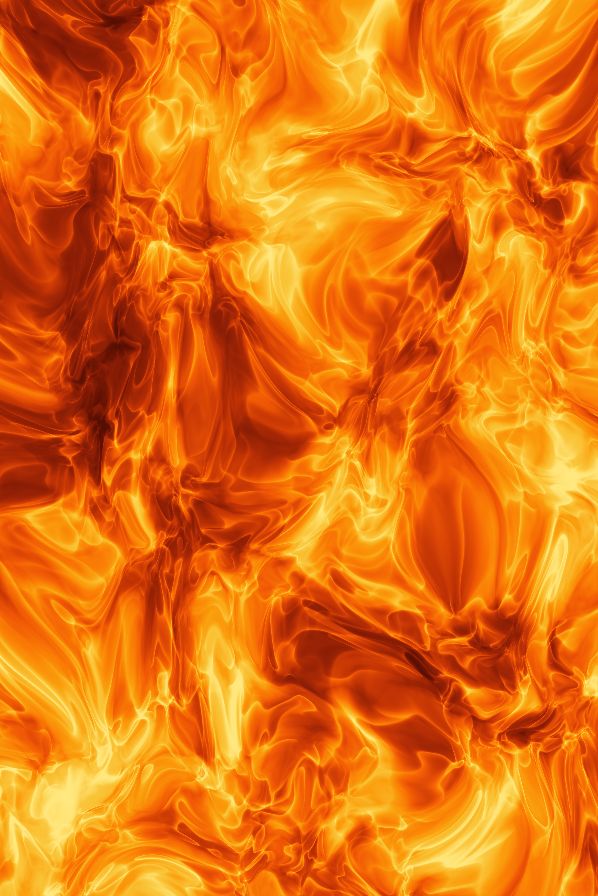
A WebGL 1 fragment shader for this texture:

```glsl
precision highp float;
uniform vec2 u_resolution;

// Palette from coolest to hottest
const vec3 CHAR = vec3(0.32, 0.05, 0.01);
const vec3 EMBER = vec3(0.53, 0.11, 0.02);
const vec3 RUST = vec3(0.76, 0.20, 0.02);
const vec3 RED_ORANGE = vec3(0.94, 0.34, 0.02);
const vec3 ORANGE = vec3(0.98, 0.49, 0.02);
const vec3 AMBER = vec3(0.98, 0.62, 0.05);
const vec3 GOLD = vec3(0.98, 0.77, 0.22);
const vec3 PALE_GOLD = vec3(1.0, 0.91, 0.50);

// Shape and contrast
const vec2 STRETCH = vec2(1.12, 0.88);
const float WARP_SCALE = 3.0;
const float WARP_AMOUNT = 0.125;
const float SMOKE_SCALE = 4.2;
const float SMOKE_AMOUNT = 1.45;
const float SMOKE_GAIN = 0.56;
const float SHEET_SCALE = 3.3;
const float SHEET_GROWTH = 1.55;
const float SHEET_GLOW = 6.0;
const float SHEET_EDGE = 30.0;
const float CREASE_AMOUNT = 0.25;
const float WISP_AMOUNT = 0.24;
const float CONTRAST = 4.3;
const float MIDPOINT = 0.12;

vec2 hashGradient(vec2 cell) {
  float angle = 6.2832 * fract(sin(dot(cell, vec2(127.1, 311.7))) * 43758.5453);
  return vec2(cos(angle), sin(angle));
}

// Gradient noise, about -1 to 1
float noise(vec2 p) {
  vec2 i = floor(p);
  vec2 f = p - i;
  vec2 u = f * f * f * (f * (f * 6.0 - 15.0) + 10.0);
  float a = dot(hashGradient(i), f);
  float b = dot(hashGradient(i + vec2(1.0, 0.0)), f - vec2(1.0, 0.0));
  float c = dot(hashGradient(i + vec2(0.0, 1.0)), f - vec2(0.0, 1.0));
  float d = dot(hashGradient(i + 1.0), f - 1.0);
  return 1.4 * mix(mix(a, b, u.x), mix(c, d, u.x), u.y);
}

vec2 turn(vec2 p) {
  return vec2(0.8 * p.x - 0.6 * p.y, 0.6 * p.x + 0.8 * p.y);
}

float fbm(vec2 p) {
  float sum = 0.0;
  float amp = 0.5;
  for (int i = 0; i < 6; i++) {
    sum += amp * noise(p);
    p = turn(p) * 2.03 + 7.3;
    amp *= SMOKE_GAIN;
  }
  return sum;
}

// Rolling turbulence that bends every layer
vec2 swirl(vec2 p) {
  float scale = WARP_SCALE;
  float amount = WARP_AMOUNT;
  for (int i = 0; i < 4; i++) {
    vec2 q = p * scale + float(i) * 13.7;
    p += amount * vec2(noise(q + 3.1), noise(q.yx + 41.9));
    scale *= 2.0;
    amount *= 0.47;
  }
  return p;
}

// Flame sheets: a crisp bright rim with a soft glow on one side
float flameSheets(vec2 p, float fineness) {
  float sum = 0.0;
  float scale = SHEET_SCALE;
  for (int i = 0; i < 6; i++) {
    float layer = float(i);
    float n = noise(p * scale + layer * 19.3);
    float rim = exp(-max(n, 0.0) * SHEET_GLOW + min(n, 0.0) * SHEET_EDGE);
    float mask = smoothstep(-0.2, 0.45, noise(p * scale * 0.6 + layer * 31.7 + 5.0));
    sum += rim * mask * mix(0.72 - 0.06 * layer, 0.60, fineness);
    scale *= SHEET_GROWTH;
  }
  return sum;
}

// Thin stray filaments along the folds of finer turbulence
float wisps(vec2 p) {
  vec2 q = turn(p) * vec2(15.0, 9.0);
  q += 0.6 * vec2(noise(q * 0.8 + 9.0), noise(q * 0.8 + 60.0));
  float strands = exp(-abs(noise(q)) * 13.0) + exp(-abs(noise(turn(q) * 1.9 + 23.0)) * 9.0);
  return strands * smoothstep(-0.3, 0.4, noise(p * 5.0 + 88.0)) - 0.25;
}

float blob(vec2 p, vec2 center, float radius) {
  vec2 d = (p - center) / radius;
  return exp(-dot(d, d));
}

// Broad hot and cool regions
float regions(vec2 p) {
  float hot = 0.38 * blob(p, vec2(0.12, 0.14), 0.30)
            + 0.30 * blob(p, vec2(0.50, 1.24), 0.25)
            + 0.28 * blob(p, vec2(0.82, 0.70), 0.17);
  float cool = 0.72 * blob(p, vec2(0.08, 0.86), 0.27)
             + 0.50 * blob(p, vec2(0.83, 0.35), 0.13)
             + 0.22 * blob(p, vec2(0.48, 0.76), 0.22)
             + 0.25 * blob(p, vec2(0.24, 1.45), 0.10);
  return hot - cool;
}

// Stops are spaced by the share of area each colour takes
vec3 fireColor(float heat) {
  vec3 c = mix(CHAR, EMBER, smoothstep(0.0, 0.03, heat));
  c = mix(c, RUST, clamp((heat - 0.03) / 0.11, 0.0, 1.0));
  c = mix(c, RED_ORANGE, clamp((heat - 0.14) / 0.23, 0.0, 1.0));
  c = mix(c, ORANGE, clamp((heat - 0.37) / 0.26, 0.0, 1.0));
  c = mix(c, AMBER, clamp((heat - 0.63) / 0.20, 0.0, 1.0));
  c = mix(c, GOLD, clamp((heat - 0.83) / 0.12, 0.0, 1.0));
  return mix(c, PALE_GOLD, smoothstep(0.95, 1.0, heat));
}

void main() {
  vec2 p = gl_FragCoord.xy / u_resolution.x;
  vec2 w = swirl(p * STRETCH);
  float fineness = 1.0 - smoothstep(0.1, 0.8, p.y);

  float score = SMOKE_AMOUNT * fbm(w * SMOKE_SCALE + 50.0);
  score += flameSheets(w, fineness) + regions(p);
  score -= CREASE_AMOUNT * exp(-abs(noise(w * 5.5 + 77.0)) * 12.0);
  score += WISP_AMOUNT * wisps(w);

  float heat = 1.0 / (1.0 + exp(-CONTRAST * (score - MIDPOINT)));
  gl_FragColor = vec4(fireColor(heat), 1.0);
}
```
